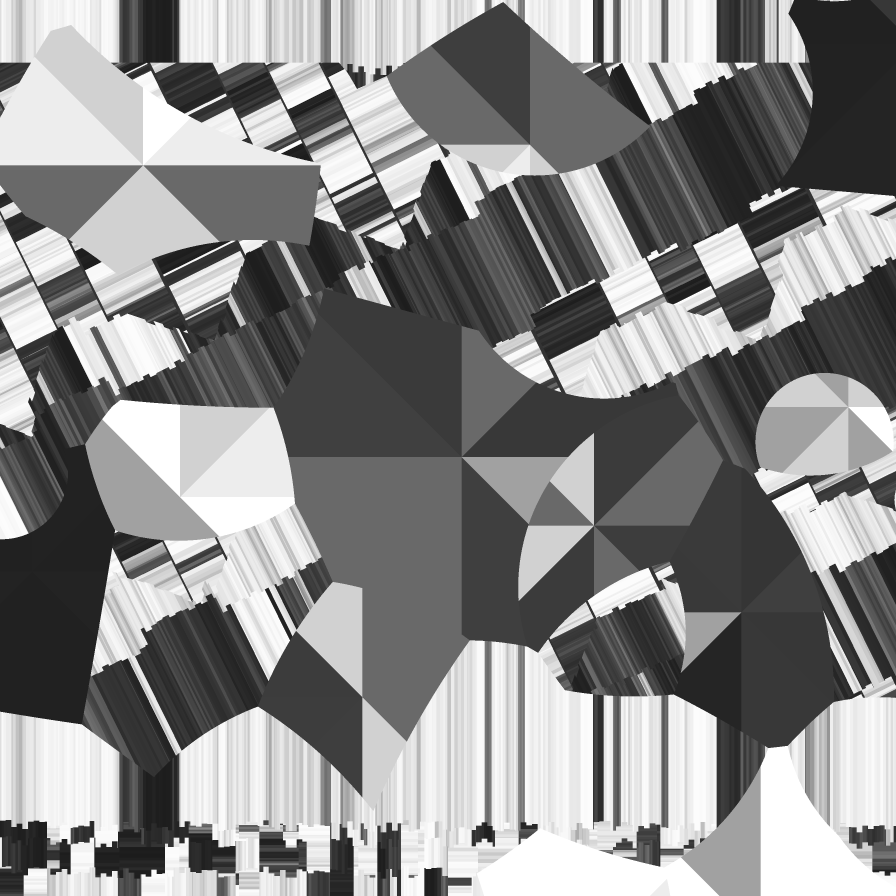
Reproduce this background procedurally as a Shadertoy shader.

```glsl
#define CELLS 5.0
#define TILT 0.46
#define BAND_TOP 0.2
#define BAND_PERIOD 0.27
#define BARCODE_LIMIT 0.48
#define COLUMN_WIDTH 0.068
#define BLOCK_HEIGHT 0.055
#define RAGGED 0.007
#define SAMPLES 3
#define SEED 7.0

float hash(vec2 p) {
    vec3 q = fract(vec3(p.xyx + SEED) * vec3(0.1031, 0.1030, 0.0973));
    q += dot(q, q.yzx + 33.33);
    return fract((q.x + q.y) * q.z);
}

// Bars of three widths, as a grey that is mostly light or mostly dark
float bars(float x, float seed, bool light) {
    x += 0.008 * sin(x * 41.0 + seed);
    float wide = hash(vec2(floor(x * 30.0), seed));
    float medium = hash(vec2(floor(x * 105.0), seed + 11.0));
    float fine = hash(vec2(floor(x * 360.0), seed + 23.0));
    float t = 0.3 * wide + 0.4 * medium + 0.3 * fine;
    if (medium > 0.93) light = !light;
    return light ? 0.99 - 0.55 * t * t * t : 0.11 + 0.48 * t * t * t + 0.1 * wide;
}

// Tilted checks of streaks over bands of crosswise bars
float tiltedWeave(vec2 p) {
    float c = cos(TILT), s = sin(TILT);
    vec2 q = vec2(c * p.x + s * p.y, c * p.y - s * p.x);
    float step1 = hash(vec2(floor(q.x * 11.0), 3.0));
    float step2 = hash(vec2(floor(q.x * 130.0), 5.0));
    float v = q.y + 0.022 * step1 + RAGGED * step2;
    float row = floor((v - BAND_TOP) / BAND_PERIOD);
    float above = v - BAND_TOP - row * BAND_PERIOD;

    // Crosswise bars
    if (above > 0.48 * BAND_PERIOD && v < BARCODE_LIMIT) {
        bool pale = hash(vec2(floor(q.x * 24.0), row)) > 0.91;
        return bars(q.x, row + 40.0, pale);
    }

    // Pale wedges where the streaks fold
    float fold = abs(fract(q.x / 0.23 + 0.37 * row) - 0.5) * 0.23;
    if (v < BARCODE_LIMIT + 0.12 && above < min(fold, 0.075))
        return bars(fold, row + 60.0, hash(vec2(floor(q.x / 0.115), row)) > 0.25);

    // Streaks in alternating columns
    float u = q.x / COLUMN_WIDTH + 0.25 * sin(q.x * 19.0);
    float column = floor(u);
    if (fract(u) < 0.04) return 0.2;
    float shift = 0.5 * hash(vec2(column, 9.0));
    float block = floor(q.y / BLOCK_HEIGHT + shift);
    bool light = mod(block + column, 2.0) < 0.5 || hash(vec2(block, column)) > 0.8;
    return bars(q.y, 80.0 + mod(column, 3.0), light);
}

// Upright bars with broken rows near the rims
float uprightBars(vec2 p) {
    float y = p.y + 2.0 * RAGGED * hash(vec2(floor(p.x * 160.0), 2.0));
    float column = floor(p.x * 15.0);
    if (y < 0.085) {
        vec2 patch_ = floor(vec2(p.x * 38.0, y * 30.0));
        bool light = hash(patch_) > 0.45;
        return hash(patch_ + 17.0) > 0.5 ? bars(p.y, column, light) : bars(p.x, patch_.y, light);
    }
    if (y > 0.88 && y < 0.93) return bars(p.x, 120.0, false);
    return bars(p.x, 140.0, hash(vec2(column, 31.0)) > 0.36);
}

// Plain grey chosen by share
float plainGrey(float h) {
    if (h < 0.27) return 0.13 + 0.05 * h;
    if (h < 0.5) return 0.15 + 0.2 * h;
    if (h < 0.66) return 0.41;
    if (h < 0.73) return 0.63;
    if (h < 0.84) return 0.82;
    return h < 0.94 ? 0.93 : 1.0;
}

// Fan of plain facets round a cell centre
float facets(vec2 d, vec2 id) {
    float sector = floor(atan(d.y, d.x) * 4.0 / 3.14159265);
    float own = hash(id + 51.0);
    float h = hash(id * 3.0 + vec2(sector, 71.0));
    return plainGrey(clamp(own + 0.45 * (h - 0.5), 0.0, 1.0));
}

float scene(vec2 p) {
    // Weighted cells meet along arcs
    vec2 base = floor(p * CELLS), id = base, offset = vec2(0.0);
    float nearest = 1e3;
    for (int j = -2; j <= 2; j++)
    for (int i = -2; i <= 2; i++) {
        vec2 cell = base + vec2(i, j);
        vec2 site = cell + vec2(hash(cell), hash(cell + 13.0));
        vec2 d = p * CELLS - site;
        float reach = length(d) * (0.7 + 0.7 * hash(cell + 29.0));
        if (reach < nearest) {
            nearest = reach;
            id = cell;
            offset = d;
        }
    }

    // Surface kind follows the height of the cell
    float height = (id.y + 0.5) / CELLS;
    float kind = hash(id + 91.0);
    float plainShare = height > 0.6 ? 0.16 : 0.56;
    if (kind < plainShare) return facets(offset, id);
    bool rim = height < 0.2 || height > 1.0 || p.y > 0.93;
    return rim ? uprightBars(p) : tiltedWeave(p);
}

void mainImage(out vec4 fragColor, in vec2 fragCoord) {
    float sum = 0.0;
    for (int j = 0; j < SAMPLES; j++)
    for (int i = 0; i < SAMPLES; i++) {
        vec2 jitter = (vec2(i, j) + 0.5) / float(SAMPLES) - 0.5;
        sum += scene((fragCoord + jitter) / iResolution.y);
    }
    fragColor = vec4(vec3(sum / float(SAMPLES * SAMPLES)), 1.0);
}
```
